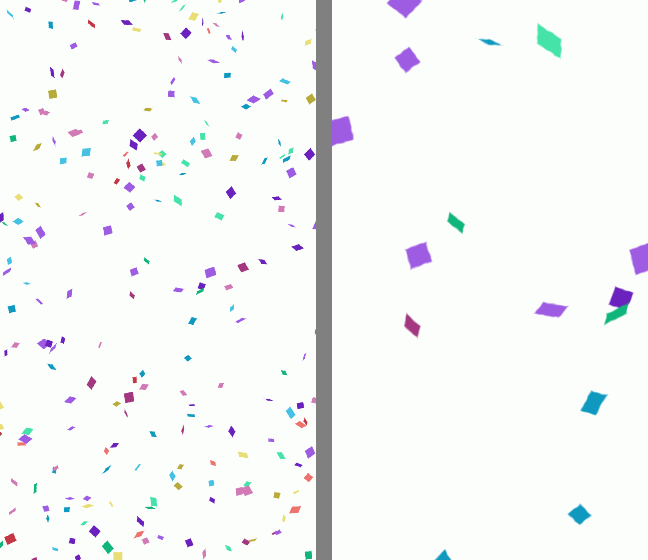
Left: the whole. Right: its middle third, enlarged.
Reproduce this pattern procedurally as a WebGL 1 fragment shader.

```glsl
precision highp float;
// Tumbling two-sided paper confetti scattered over a near-white ground.

uniform vec2 u_resolution;

// Lengths are in canvas widths.
const float CELL = 0.1;             // spacing of the scatter grid
const int   LAYERS = 3;             // overlapping scatter grids
const float SIZE_MIN = 0.0090;      // half side of the smallest piece
const float SIZE_MAX = 0.0165;      // half side of the largest piece
const float FLAT_MIN = 0.20;        // foreshortening of an edge-on piece
const float SOFTNESS = 0.0026;      // width of the blurred edge
const float RAGGED = 0.0014;        // roughness of the edge
const float RAGGED_SCALE = 140.0;
const float DENSITY = 0.49;         // chance that a cell holds a piece
const float CLUMPING = 0.60;        // strength of gaps and clusters
const float CLUMP_SCALE = 3.5;
const float GAP_HEIGHT = 0.46;      // thinly filled band, share of the height
const float GAP_WIDTH = 0.12;
const float GAP_DEPTH = 0.22;
const float BACK_SHARE = 0.38;      // pieces that show their dark side
const float TAU = 6.2831853;

const vec3 GROUND = vec3(0.988, 0.995, 0.990);
const vec3 PURPLE = vec3(0.62, 0.36, 0.89), PURPLE_BACK = vec3(0.42, 0.13, 0.74);
const vec3 PINK   = vec3(0.82, 0.48, 0.71), PINK_BACK   = vec3(0.64, 0.22, 0.50);
const vec3 CYAN   = vec3(0.27, 0.76, 0.89), CYAN_BACK   = vec3(0.06, 0.60, 0.75);
const vec3 YELLOW = vec3(0.91, 0.87, 0.46), YELLOW_BACK = vec3(0.72, 0.67, 0.22);
const vec3 GREEN  = vec3(0.27, 0.89, 0.66), GREEN_BACK  = vec3(0.06, 0.71, 0.48);
const vec3 CORAL  = vec3(0.93, 0.45, 0.43), CORAL_BACK  = vec3(0.76, 0.22, 0.27);

float hash(vec2 p, float seed) {
  vec3 q = fract(vec3(p.xyx + seed * 7.31) * vec3(0.1031, 0.1030, 0.0973));
  q += dot(q, q.yzx + 33.33);
  return fract((q.x + q.y) * q.z);
}

float cornerSlope(vec2 corner, vec2 offset) {
  float angle = TAU * hash(corner, 91.0);
  return dot(vec2(cos(angle), sin(angle)), offset);
}

float gradientNoise(vec2 p) {
  vec2 i = floor(p), f = fract(p);
  vec2 u = f * f * f * (f * (f * 6.0 - 15.0) + 10.0);
  vec2 e = vec2(1.0, 0.0);
  float low = mix(cornerSlope(i, f), cornerSlope(i + e, f - e), u.x);
  float high = mix(cornerSlope(i + e.yx, f - e.yx), cornerSlope(i + 1.0, f - 1.0), u.x);
  return mix(low, high, u.y);
}

// Picks a paper colour by its share; back is 0 or 1.
vec3 paperColour(float pick, float back) {
  if (pick < 0.28) return mix(PURPLE, PURPLE_BACK, back);
  if (pick < 0.51) return mix(PINK, PINK_BACK, back);
  if (pick < 0.69) return mix(CYAN, CYAN_BACK, back);
  if (pick < 0.81) return mix(YELLOW, YELLOW_BACK, back);
  if (pick < 0.92) return mix(GREEN, GREEN_BACK, back);
  return mix(CORAL, CORAL_BACK, back);
}

vec2 rotate(vec2 p, float angle) {
  float c = cos(angle), s = sin(angle);
  return vec2(c * p.x + s * p.y, c * p.y - s * p.x);
}

// Edge distance of a square spun in its plane, foreshortened, then turned.
float tumbledSquare(vec2 p, float halfSide, float spin, float flatness, float turn) {
  vec2 q = rotate(p, turn);
  q.y /= flatness;
  q = rotate(q, spin);
  float c = cos(spin), s = sin(spin);
  vec2 slope = vec2(length(vec2(c, s / flatness)), length(vec2(s, c / flatness)));
  vec2 edge = (abs(q) - halfSide) / slope;
  return max(edge.x, edge.y);
}

// Chance of a piece at a point: clumped, with a thin band across the middle.
float pieceChance(vec2 p, float height) {
  float band = (p.y / height - GAP_HEIGHT) / GAP_WIDTH;
  return DENSITY - GAP_DEPTH * exp(-band * band) + CLUMPING * gradientNoise(p * CLUMP_SCALE);
}

void main() {
  vec2 p = gl_FragCoord.xy / u_resolution.x;
  float height = u_resolution.y / u_resolution.x;
  float blur = 0.5 * max(SOFTNESS, 1.0 / u_resolution.x);
  float ragged = RAGGED * gradientNoise(p * RAGGED_SCALE);
  vec3 colour = GROUND;

  for (int layer = 0; layer < LAYERS; layer++) {
    float seed = 20.0 * float(layer) + 3.0;
    vec2 shift = vec2(0.37, 0.61) * float(layer);
    vec2 home = floor(p / CELL + shift);

    // Pieces of the surrounding cells may reach into this one.
    for (int j = -1; j <= 1; j++) {
      for (int i = -1; i <= 1; i++) {
        vec2 cell = home + vec2(float(i), float(j));
        vec2 jitter = vec2(hash(cell, seed), hash(cell, seed + 1.0));
        vec2 centre = (cell + jitter - shift) * CELL;
        if (hash(cell, seed + 2.0) > pieceChance(centre, height)) continue;

        float grade = hash(cell, seed + 3.0);
        float halfSide = mix(SIZE_MIN, SIZE_MAX, grade * grade);
        float flatness = mix(FLAT_MIN, 1.0, hash(cell, seed + 4.0));
        float spin = TAU * hash(cell, seed + 5.0);
        float turn = TAU * hash(cell, seed + 6.0);
        float edge = tumbledSquare(p - centre, halfSide, spin, flatness, turn) + ragged;

        float back = step(hash(cell, seed + 7.0), BACK_SHARE);
        vec3 paper = paperColour(hash(cell, seed + 8.0), back);
        colour = mix(colour, paper, 1.0 - smoothstep(-blur, blur, edge));
      }
    }
  }
  gl_FragColor = vec4(colour, 1.0);
}
```
